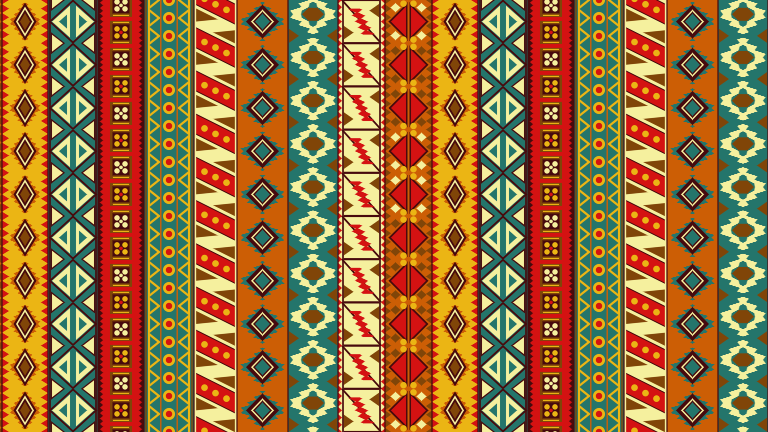
A WebGL 1 fragment shader for this pattern:

```glsl
precision highp float;
uniform vec2 u_resolution;

const float HEIGHT = 432.0;   // design units down the canvas
const float PERIOD = 430.0;   // width of one set of nine strips
const float SHIFT = 2.0;
const float ROWS = 10.0;
const float SEAM = 0.6;
const vec3 RED = vec3(0.83, 0.07, 0.07);
const vec3 ORANGE = vec3(0.80, 0.37, 0.02);
const vec3 TEAL = vec3(0.14, 0.46, 0.42);
const vec3 CREAM = vec3(0.96, 0.94, 0.62);
const vec3 BROWN = vec3(0.50, 0.27, 0.03);
const vec3 YELLOW = vec3(0.92, 0.71, 0.08);
const vec3 DARK = vec3(0.28, 0.04, 0.05);

vec3 ink;
float pixel;

void paint(float d, vec3 c) {
  ink = mix(c, ink, smoothstep(-0.6 * pixel, 0.6 * pixel, d));
}
float wave(float y, float p) { return abs(fract(y / p) * 2.0 - 1.0); }
float cell(float y, float n, float phase) {
  return (fract(y * n / HEIGHT + phase) - 0.5) * HEIGHT / n;
}
float hash(float n) { return fract(sin(n * 12.99) * 4375.5); }
float diamond(vec2 p, float a, float b) {
  return (abs(p.x) / a + abs(p.y) / b - 1.0) * a * b / length(vec2(a, b));
}
float serrated(vec2 p, float a, float b, float pitch, float depth) {
  return diamond(vec2(abs(p.x) + depth * wave(p.y, pitch), p.y), a, b);
}
// Triangle with its base on x = 0 and its tip at x = w
float wedge(vec2 p, float w, float h) {
  return max(-p.x, (p.x / w + abs(p.y) / h - 1.0) * w * h / length(vec2(w, h)));
}
float teeth(float edge, float y, float pitch, float depth) {
  return (edge - depth * wave(y, pitch)) * 0.6;
}

void goldDiamonds(vec2 p, vec2 q, float edge) {
  ink = YELLOW;
  paint(teeth(edge, p.y, 8.64, 7.0), RED);
  paint(serrated(q, 17.0, 22.0, 5.0, 4.0), ORANGE);
  paint(diamond(q, 11.5, 19.0), DARK);
  paint(diamond(q, 9.0, 15.0), CREAM);
  paint(diamond(q, 7.2, 12.0), DARK);
  paint(diamond(q, 5.0, 8.5), BROWN);
}
void pairedTriangles(vec2 p, vec2 q, float edge) {
  ink = TEAL;
  vec2 m = vec2(abs(q.x), q.y);
  paint(abs(diamond(q, 23.0, 21.0)) - 0.9, DARK);
  paint(wedge(m - vec2(3.0, 0.0), 18.0, 16.0), CREAM);
  paint(wedge(m - vec2(6.0, 0.0), 8.0, 7.0), TEAL);
  vec2 n = vec2(edge - 3.0, cell(p.y, ROWS, 0.5));
  paint(wedge(n, 14.0, 11.0), DARK);
  paint(wedge(n - vec2(1.0, 0.0), 11.0, 8.5), CREAM);
  paint(abs(edge - 2.0) - 0.8, DARK);
}
void beadedBand(vec2 p, float edge) {
  ink = RED;
  float y = cell(p.y, 16.0, 0.3);
  float kind = mod(floor(p.y * 16.0 / HEIGHT + 0.3), 2.0);
  vec2 m = vec2(abs(p.x), abs(y));
  paint(teeth(edge - 2.0, p.y, 5.4, 3.0), DARK);
  paint(max(m.x - 11.0, m.y - 11.5), BROWN);
  paint(max(m.x - 8.5, m.y - 8.0), DARK);
  paint(length(m - vec2(4.0, 3.5)) - 2.7, mix(CREAM, YELLOW, kind));
  paint(length(m) - 1.8, mix(CREAM, RED, kind));
  paint(max(abs(m.y - 10.0) - 0.6, m.x - 8.0), YELLOW);
}
void ringChain(vec2 p, float edge) {
  ink = TEAL;
  float y = cell(p.y, 24.0, 0.5);
  vec2 t = vec2(edge - 5.0, y);
  paint(abs(wedge(t, 10.0, 8.0)) - 1.1, YELLOW);
  paint(abs(abs(p.x) - 8.2) - 0.7, ORANGE);
  paint(length(vec2(p.x, y)) - 6.0, YELLOW);
  paint(length(vec2(p.x, y)) - 3.2, RED);
  paint(abs(edge - 2.0) - 0.7, BROWN);
}
void dottedDiagonals(vec2 p, float edge) {
  ink = BROWN;
  float slant = p.y - 0.5 * p.x;
  float band = cell(slant, ROWS, 0.4);
  float gap = cell(slant, ROWS, 0.9);
  paint(abs(gap + 0.6 * p.x) * 0.95 - 6.0, CREAM);
  paint(abs(band) * 0.9 - 12.5, CREAM);
  paint(abs(band) * 0.9 - 9.5, DARK);
  paint(abs(band) * 0.9 - 8.5, RED);
  float x = mod(p.x + 5.5, 11.0) - 5.5;
  paint(max(length(vec2(x, band + 0.5 * x)) - 3.3, abs(p.x) - 16.0), YELLOW);
  paint(edge - 2.2, CREAM);
}
void fringedDiamonds(vec2 q) {
  ink = ORANGE;
  paint(serrated(q, 25.0, 21.0, 5.4, 6.0), TEAL);
  paint(diamond(q, 16.5, 17.0), DARK);
  paint(diamond(q, 11.5, 12.0), CREAM);
  paint(diamond(q, 9.5, 10.0), DARK);
  paint(diamond(q, 7.5, 8.0), TEAL);
}
void wreaths(vec2 p, float edge) {
  ink = TEAL;
  float y = cell(p.y, ROWS, 0.17);
  vec2 q = vec2(p.x, y);
  paint(serrated(q, 27.0, 23.0, 7.2, 7.0), CREAM);
  paint(serrated(q, 15.0, 14.0, 7.2, 3.0), TEAL);
  paint(max(diamond(q, 11.0, 11.0), abs(y) - 6.5), BROWN);
  paint(wedge(vec2(edge - 1.0, cell(p.y, ROWS, 0.67)), 10.0, 7.0), BROWN);
}
void lightning(vec2 p, vec2 q, float edge) {
  ink = CREAM;
  paint(wedge(vec2(18.0 - q.x, q.y + 11.0), 10.0, 7.0), BROWN);
  paint(wedge(vec2(q.x + 18.0, q.y - 11.0), 10.0, 7.0), BROWN);
  paint(abs(q.y - 1.1 * q.x) * 0.67 - 0.9, DARK);
  float bolt = abs(q.x - 0.5 * q.y) - 1.5 - 5.0 * wave(q.y, 6.0);
  paint(max(bolt * 0.5, abs(q.y) - 13.0), RED);
  paint(max(20.5 - abs(q.y), abs(q.x) - 18.0), DARK);
  paint(abs(edge - 5.0) - 0.8, DARK);
  paint(teeth(edge, p.y, 7.2, 4.0), RED);
}
void splitDiamonds(vec2 p, vec2 q, float edge) {
  ink = ORANGE;
  vec2 m = abs(q);
  float accent = step(0.55, hash(floor(p.y * ROWS / HEIGHT) + 3.0));
  paint(teeth(edge, p.y, 8.64, 6.0), BROWN);
  paint(wedge(m - vec2(1.0, 0.0), 19.0, 19.0), DARK);
  paint(wedge(m - vec2(2.5, 0.0), 15.0, 15.0), RED);
  paint(diamond(m - vec2(13.0, 14.0), 5.0, 4.5), mix(BROWN, CREAM, accent));
  paint(length(m - vec2(5.0, 18.0)) - 3.2, YELLOW);
}

void main() {
  pixel = HEIGHT / u_resolution.y;
  vec2 p = gl_FragCoord.xy * pixel;
  p.y = HEIGHT - p.y;
  float x = mod(p.x - SHIFT, PERIOD);

  // Left and right limits of the current strip
  vec2 span = vec2(0.0, 46.0);
  if (x > 46.0) span = vec2(46.0, 96.0);
  if (x > 96.0) span = vec2(96.0, 142.0);
  if (x > 142.0) span = vec2(142.0, 192.0);
  if (x > 192.0) span = vec2(192.0, 235.0);
  if (x > 235.0) span = vec2(235.0, 286.0);
  if (x > 286.0) span = vec2(286.0, 336.0);
  if (x > 336.0) span = vec2(336.0, 383.0);
  if (x > 383.0) span = vec2(383.0, PERIOD);

  p.x = x - 0.5 * (span.x + span.y);
  float edge = 0.5 * (span.y - span.x) - abs(p.x);
  vec2 q = vec2(p.x, cell(p.y, ROWS, 0.0));
  if (x < 46.0) goldDiamonds(p, q, edge);
  else if (x < 96.0) pairedTriangles(p, q, edge);
  else if (x < 142.0) beadedBand(p, edge);
  else if (x < 192.0) ringChain(p, edge);
  else if (x < 235.0) dottedDiagonals(p, edge);
  else if (x < 286.0) fringedDiamonds(q);
  else if (x < 336.0) wreaths(p, edge);
  else if (x < 383.0) lightning(p, q, edge);
  else splitDiamonds(p, q, edge);
  paint(edge - SEAM, DARK);
  gl_FragColor = vec4(ink, 1.0);
}
```
